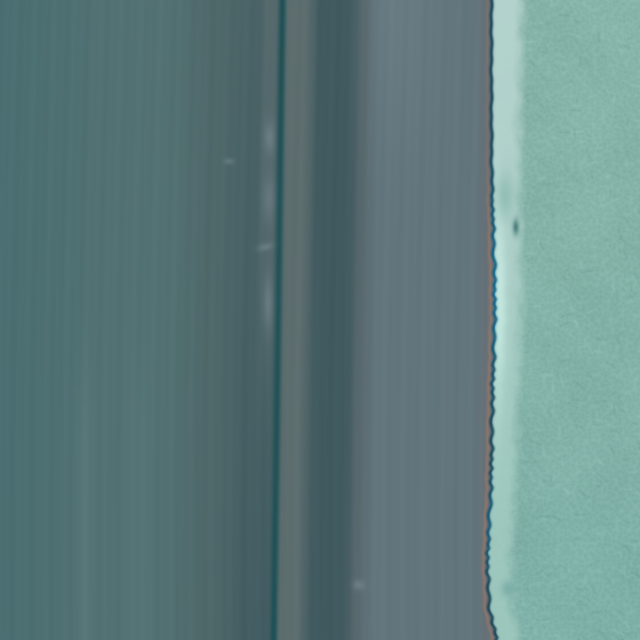
Reproduce this texture procedurally as a WebGL 2 fragment shader.

```glsl
#version 300 es
precision highp float;
uniform vec2 u_resolution;
out vec4 fragColor;

vec2 hash2(vec2 p) {
  vec3 q = fract(p.xyx * vec3(0.1031, 0.1030, 0.0973));
  q += dot(q, q.yzx + 33.33);
  return fract((q.xx + q.yz) * q.zy);
}

// Distance to the nearest scattered cell point
float cellular(vec2 p) {
  vec2 cell = floor(p);
  float nearest = 2.0;
  for (int j = -1; j <= 1; j++)
    for (int i = -1; i <= 1; i++) {
      vec2 c = cell + vec2(i, j);
      nearest = min(nearest, length(c + hash2(c) - p));
    }
  return nearest;
}

// Short randomly turned strands, one per cell; signed light or dark
float fibres(vec2 p) {
  vec2 cell = floor(p);
  float sum = 0.0;
  for (int j = -1; j <= 1; j++)
    for (int i = -1; i <= 1; i++) {
      vec2 c = cell + vec2(i, j), h = hash2(c), k = hash2(c + 71.0);
      float a = -0.5 + (k.x - 0.5) * 2.2;
      vec2 d = p - c - h, along = vec2(cos(a), sin(a));
      float t = dot(d, along);
      float across = dot(d, vec2(-along.y, along.x)) + 0.3 * t * t * (h.x - 0.5);
      sum += (k.y - 0.55) * exp(-across * across * 90.0) * smoothstep(0.7, 0.2, abs(t));
    }
  return sum;
}

float bump(float x, float centre, float width) {
  float d = (x - centre) / width;
  return exp(-d * d);
}

float blot(vec2 p, vec2 centre, vec2 size) {
  vec2 d = (p - centre) / size;
  return exp(-dot(d, d));
}

// Left panel, dark seam and the slate strip
vec3 panels(vec2 p) {
  float x = p.x - 0.014 * (p.y - 0.5);
  vec3 teal = mix(vec3(0.295, 0.435, 0.445), vec3(0.325, 0.445, 0.450), smoothstep(0.0, 0.22, x));
  vec3 col = mix(teal, vec3(0.305, 0.400, 0.410), smoothstep(0.24, 0.36, x));
  col = mix(col, vec3(0.255, 0.360, 0.380), smoothstep(0.345, 0.39, x) * mix(0.85, 0.3, p.y));
  col += vec3(0.05, 0.03, 0.03) * bump(x, 0.418, 0.013) * smoothstep(0.25, 0.6, p.y);
  col = mix(col, vec3(0.365, 0.430, 0.435), smoothstep(0.434, 0.445, x));
  col = mix(col, vec3(0.250, 0.352, 0.373), smoothstep(0.465, 0.500, x));
  col = mix(col, vec3(0.345, 0.410, 0.430), smoothstep(0.538, 0.565, x));
  col = mix(col, vec3(0.385, 0.460, 0.490), smoothstep(0.562, 0.590, x));
  col += 0.022 * bump(p.x, 0.62, 0.06) * smoothstep(0.65, 1.0, p.y);
  col = mix(col, vec3(0.400, 0.435, 0.460), 0.8 * smoothstep(0.735, 0.763, p.x));
  col = mix(col, vec3(0.10, 0.305, 0.325), 0.85 * bump(x, 0.4345, 0.0055));

  // Faint upright streaks and brushed grain
  float low = smoothstep(0.55, 0.3, p.y);
  col += vec3(0.02) * low * (bump(p.x, 0.132, 0.016) + 0.7 * bump(p.x, 0.215, 0.014));
  col += 0.004 * (sin(x * 190.0 + sin(p.y * 5.0)) + sin(x * 417.0 + 2.0 * sin(p.y * 3.0)));

  // Pale scuffs beside the seam
  float scuff = blot(p, vec2(0.358, 0.748), vec2(0.008, 0.005))
    + blot(p, vec2(0.421, 0.785), vec2(0.009, 0.025))
    + 0.8 * blot(p, vec2(0.420, 0.690), vec2(0.010, 0.035))
    + blot(p, vec2(0.414, 0.614 + 0.2 * (p.x - 0.414)), vec2(0.013, 0.006))
    + blot(p, vec2(0.419, 0.525), vec2(0.008, 0.042))
    + blot(p, vec2(0.560, 0.086), vec2(0.009, 0.008));
  return col + vec3(0.08, 0.075, 0.08) * scuff;
}

// Mint paper with a worn pale border
vec3 paper(vec2 p, float fromEdge) {
  vec3 col = mix(vec3(0.500, 0.695, 0.660), vec3(0.535, 0.710, 0.665), p.y);
  col += 0.010 * sin(p.x * 31.0 + 2.0 * sin(p.y * 13.0)) * sin(p.y * 23.0 + p.x * 9.0);
  col += 0.055 * fibres(p * 52.0) + 0.035 * fibres(p * 95.0 + 17.0);
  col += 0.04 * (cellular(p * 140.0) - 0.5);
  float rough = 0.010 * (cellular(p * vec2(45.0, 22.0)) - 0.5);
  float border = smoothstep(0.060, 0.034, fromEdge + rough + 0.012 * (1.0 - p.y));
  vec3 pale = mix(vec3(0.64, 0.80, 0.76), vec3(0.71, 0.83, 0.81), smoothstep(0.1, 0.9, p.y));
  col = mix(col, pale, border * mix(0.8, 0.95, p.y));
  col += 0.10 * bump(fromEdge, 0.010, 0.010) * bump(p.y, 0.52, 0.16);
  float worn = blot(p, vec2(0.789, 0.695), vec2(0.014, 0.035));
  col = mix(col, vec3(0.52, 0.71, 0.67), 0.65 * worn);
  col = mix(col, vec3(0.22, 0.43, 0.42), 0.8 * blot(p, vec2(0.806, 0.645), vec2(0.005, 0.012)));
  return mix(col, vec3(0.45, 0.65, 0.63), 0.7 * blot(p, vec2(0.793, 0.080), vec2(0.010, 0.013)));
}

void main() {
  vec2 p = gl_FragCoord.xy / u_resolution;
  float pixel = 1.0 / u_resolution.x;

  // Slightly wavering boundary of the paper
  float edge = 0.7665 + 0.005 * bump(p.y, 0.53, 0.14) - 0.006 * bump(p.y, 0.12, 0.09)
    + 0.008 * bump(p.y, 0.0, 0.03) + 0.0005 * (sin(p.y * 90.0) + sin(p.y * 217.0));
  float d = p.x - edge;
  vec3 col = mix(panels(p), paper(p, d), smoothstep(-pixel, pixel, d - 0.002));

  // Warm rim, then a cool shadow along the cut
  float lower = smoothstep(0.80, 0.60, p.y);
  col = mix(col, vec3(0.57, 0.46, 0.41), mix(0.35, 0.85, lower) * bump(d, -0.0050, 0.0028));
  vec3 shadow = mix(vec3(0.10, 0.27, 0.34), vec3(0.06, 0.40, 0.55), bump(p.y, 0.55, 0.13) + 0.6 * bump(p.y, 0.18, 0.07));
  float ragged = 0.0012 * sin(p.y * 310.0 + 3.0 * sin(p.y * 47.0)) * lower;
  col = mix(col, shadow, 0.88 * bump(d, 0.0015 + ragged, 0.0030));
  fragColor = vec4(clamp(col, 0.0, 1.0), 1.0);
}
```
